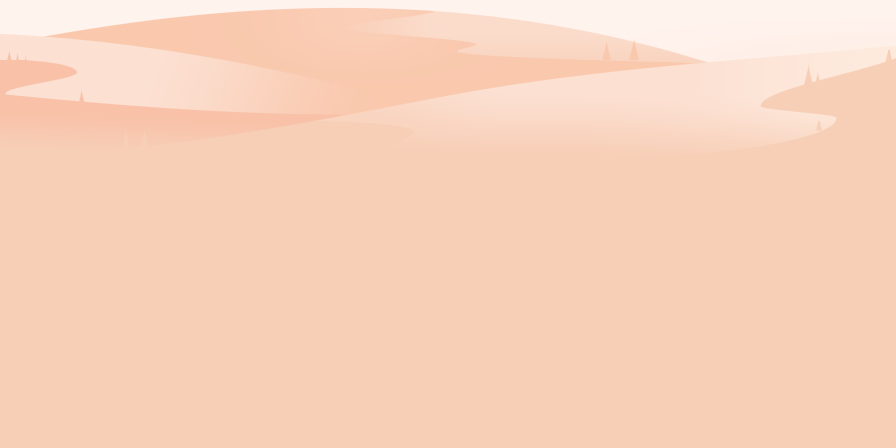
This background is drawn by a Shadertoy shader. Its source:

```glsl
// Pale peach dunes under a cream sky, with soft light slopes and tiny conifers.
// Ridges are cubics y(x), winding slope borders are curves x(y); the layers are
// painted back to front on a design grid that scales with the canvas.

#define GRID vec2(768.0, 384.0)
#define SKY vec3(1.0, 0.953, 0.933)
#define HAZE vec3(0.993, 0.918, 0.868)
#define SAND vec3(0.969, 0.808, 0.714)
#define APRICOT vec3(0.978, 0.785, 0.680)
#define CORAL vec3(0.973, 0.758, 0.660)
#define BLUSH vec3(0.988, 0.880, 0.825)
#define TREE_SLIMNESS 0.24

// Antialiased mask, one where the signed field is positive.
float cover(float field) {
    return clamp(0.5 + field / max(fwidth(field), 1e-4), 0.0, 1.0);
}

// Cubic through four heights spaced evenly from start to end.
float ridge(float x, float start, float end, vec4 h) {
    float s = 3.0 * (x - start) / (end - start);
    float a = s - 1.0, b = s - 2.0, c = s - 3.0;
    return dot(h, vec4(-a * b * c / 6.0, s * b * c / 2.0,
                       -s * a * c / 2.0, s * a * b / 6.0));
}

// Quarter-ellipse profile: one at u = 0, zero at u = 1 and beyond.
float roundOff(float u) {
    u = clamp(u, 0.0, 1.0);
    return sqrt(1.0 - u * u);
}

// Row of conifers; each tree is growth times as tall as the one before.
float grove(vec2 p, vec2 foot, int count, float spacing, float height, float growth) {
    float mask = 0.0;
    for (int i = 0; i < count; i++) {
        vec2 q = vec2(p.x - foot.x - spacing * float(i), foot.y - p.y);
        float side = TREE_SLIMNESS * (height - q.y) - abs(q.x);
        mask = max(mask, cover(side) * cover(q.y));
        height *= growth;
    }
    return mask;
}

// Borders of the light slopes, as x for a given depth y.
float backSlopeEdge(float y) {
    float x = mix(372.0, 295.0, smoothstep(9.0, 24.0, y));
    x = mix(x, 408.0, smoothstep(24.0, 38.0, y));
    x = mix(x, 392.0, smoothstep(38.0, 44.0, y));
    float u = clamp((y - 44.0) / 10.0, 0.0, 1.0);
    return x + 208.0 * u * u;
}

float leftCoralEdge(float y) {
    return y < 62.0 ? 66.0 * roundOff((62.0 - y) / 11.0)
                    : mix(66.0, 5.0, smoothstep(62.0, 80.0, y));
}

float frontSlopeStart(float y) {
    float x = 265.0 + 89.0 * roundOff((113.0 - y) / 9.0);
    x = mix(x, 338.0, smoothstep(113.0, 126.0, y));
    return mix(x, 352.0, smoothstep(126.0, 141.0, y));
}

float frontSlopeEnd(float y) {
    float x = mix(785.0, 652.0, smoothstep(38.0, 91.0, y));
    x = mix(x, 717.0, smoothstep(91.0, 101.0, y));
    return x - 317.0 * (1.0 - roundOff((y - 101.0) / 40.0));
}

// Back dome with its pale right flank.
void paintBack(inout vec3 color, vec2 p) {
    float dome = ridge(p.x, 40.0, 605.0, vec4(31.0, 8.5, 13.5, 53.0));
    float glow = exp(-pow((p.x - 310.0) / 70.0, 2.0)) * (1.0 - smoothstep(20.0, 75.0, p.y));
    vec3 body = mix(APRICOT, BLUSH, 0.25 * glow);
    vec3 flank = mix(BLUSH, SAND, 0.25 + 0.4 * smoothstep(24.0, 56.0, p.y));
    float fadeIn = smoothstep(280.0, 380.0, p.x);
    body = mix(body, flank, fadeIn * cover(p.x - backSlopeEdge(p.y)));
    color = mix(color, body, cover(p.y - dome));
    color = mix(color, APRICOT, grove(p, vec2(520.0, 51.5), 2, 23.5, 15.0, 1.15));
}

// Left hill: a light slope wrapped by a coral valley.
void paintLeft(inout vec3 color, vec2 p) {
    float crest = ridge(p.x, 0.0, 360.0, vec4(29.0, 40.0, 61.0, 91.0));
    float valley = ridge(p.x, 5.0, 270.0, vec4(81.0, 89.0, 95.0, 98.0));
    vec3 slope = mix(BLUSH, APRICOT, smoothstep(110.0, 340.0, p.x + 0.4 * (p.y - 60.0)));
    vec3 coral = mix(CORAL, SAND, smoothstep(95.0, 134.0, p.y + 0.04 * (90.0 - p.x)));
    float coralMask = max(cover(leftCoralEdge(p.y) - p.x), cover(p.y - valley));
    color = mix(color, mix(slope, coral, coralMask), cover(p.y - crest));
    float trees = max(grove(p, vec2(8.0, 54.0), 3, 7.0, 10.0, 0.72),
                      grove(p, vec2(70.0, 89.0), 1, 0.0, 11.0, 1.0));
    color = mix(color, CORAL, trees);
    color = mix(color, SAND, grove(p, vec2(108.0, 128.0), 2, 16.0, 16.0, 1.0));
}

// Front plain with a bright slope that melts into the sand.
void paintFront(inout vec3 color, vec2 p) {
    float crest = p.x < 384.0
        ? ridge(p.x, 0.0, 384.0, vec4(132.0, 125.0, 106.0, 82.0))
        : ridge(p.x, 384.0, 768.0, vec4(82.0, 63.0, 50.5, 39.0));
    float light = 1.0 - smoothstep(72.0, 142.0, p.y - 0.06 * max(p.x - 500.0, 0.0));
    light *= mix(0.5, 1.0, smoothstep(290.0, 440.0, p.x));
    light *= 1.0 - smoothstep(132.0, 142.0, p.y);
    vec3 bright = mix(BLUSH, HAZE, smoothstep(560.0, 768.0, p.x));
    float slope = cover(p.x - frontSlopeStart(p.y)) * cover(frontSlopeEnd(p.y) - p.x);
    color = mix(color, mix(SAND, bright, light * slope), cover(p.y - crest));
    float trees = max(grove(p, vec2(693.0, 76.0), 2, 8.0, 19.0, 0.7),
                      grove(p, vec2(702.0, 112.0), 1, 0.0, 10.0, 1.0));
    trees = max(trees, grove(p, vec2(762.0, 54.0), 1, 0.0, 13.0, 1.0));
    color = mix(color, SAND, trees);
}

void mainImage(out vec4 fragColor, in vec2 fragCoord) {
    vec2 uv = fragCoord / iResolution.xy;
    vec2 p = vec2(uv.x, 1.0 - uv.y) * GRID; // y runs down from the top
    float haze = smoothstep(5.0, 60.0, p.y) * smoothstep(450.0, 768.0, p.x);
    vec3 color = mix(SKY, HAZE, 0.6 * haze);
    paintBack(color, p);
    paintLeft(color, p);
    paintFront(color, p);
    fragColor = vec4(color, 1.0);
}
```
